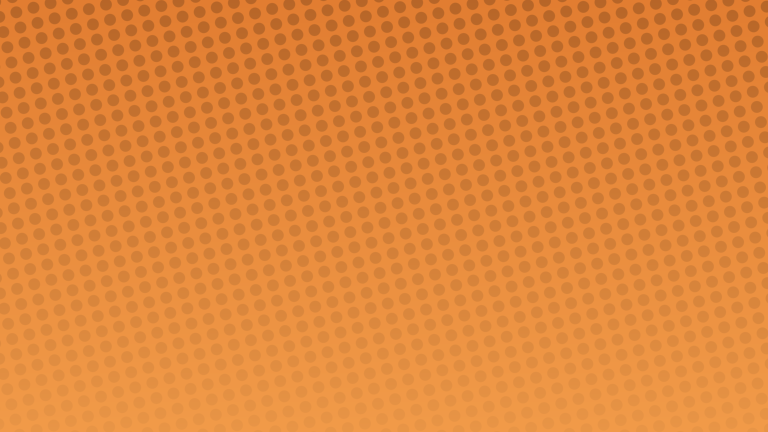
This pattern is drawn by a Shadertoy shader. Its source:

```glsl
// Halftone dot screen: a tilted grid of equal round dots over a vertical
// orange gradient. The dots darken the ground and fade out downward.
// Lengths are in canvas heights, measured from the canvas centre.

const vec3  GROUND_BOTTOM = vec3(0.945, 0.606, 0.285);
const vec3  GROUND_TOP    = vec3(0.885, 0.490, 0.192);
const float SHADE_BOTTOM  = 0.035;             // dot darkening at the bottom
const float SHADE_TOP     = 0.190;             // dot darkening at the top
const float TILT          = radians(15.0);     // rows rise to the right
const vec2  SPACING       = vec2(0.0410, 0.0364); // along and across the rows
const vec2  GRID_ORIGIN   = vec2(0.0220, 0.0648); // centre of one dot
const float DOT_RADIUS    = 0.0137;

// Rotates a point into the axes of the tilted grid.
vec2 toGrid(vec2 p) {
    float c = cos(TILT), s = sin(TILT);
    return vec2(c * p.x + s * p.y, c * p.y - s * p.x);
}

// Signed distance to the nearest dot of the repeating grid.
float dotDistance(vec2 p) {
    vec2 cell = toGrid(p - GRID_ORIGIN) / SPACING;
    vec2 local = (fract(cell + 0.5) - 0.5) * SPACING;
    return length(local) - DOT_RADIUS;
}

void mainImage(out vec4 fragColor, in vec2 fragCoord) {
    vec2 p = (fragCoord - 0.5 * iResolution.xy) / iResolution.y;
    float height = fragCoord.y / iResolution.y;
    float edge = 0.75 / iResolution.y;

    // Ground gradient
    vec3 color = mix(GROUND_BOTTOM, GROUND_TOP, height);

    // Fading dots
    float coverage = 1.0 - smoothstep(-edge, edge, dotDistance(p));
    color *= 1.0 - coverage * mix(SHADE_BOTTOM, SHADE_TOP, height);

    fragColor = vec4(color, 1.0);
}
```
